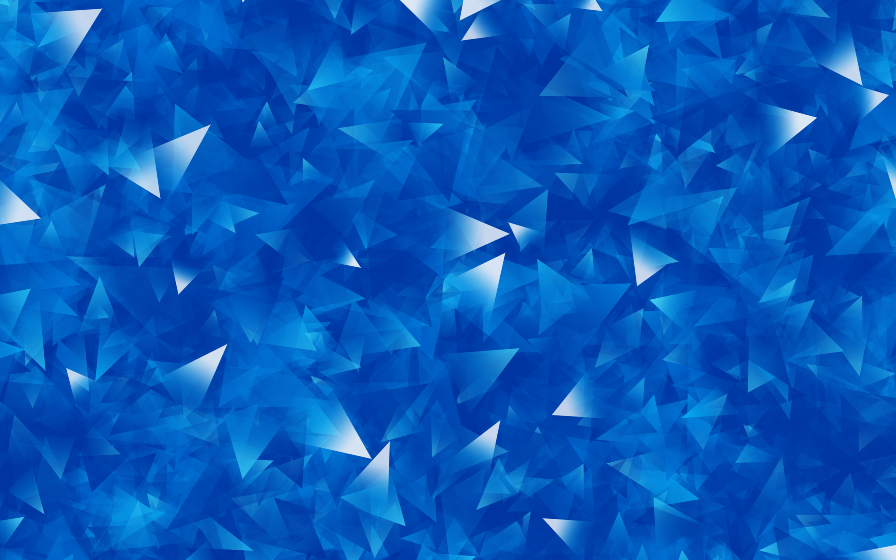
This background is drawn by a Shadertoy shader. Its source:

```glsl
const float TAU = 6.2831853;
const vec3 DEEP = vec3(0.0, 0.205, 0.63);
const vec3 AZURE = vec3(0.0, 0.42, 0.82);
const vec3 CYAN = vec3(0.03, 0.66, 0.93);
const vec3 AQUA = vec3(0.28, 0.82, 0.94);
const vec3 FROST = vec3(0.87, 0.91, 0.96);
const int BLUE_KIND = 0, GLOW_KIND = 1, FROST_KIND = 2;

vec3 hash3(vec2 p) {
    vec3 q = fract(p.xyx * vec3(0.1031, 0.1030, 0.0973));
    q += dot(q, q.yxz + 33.33);
    return fract((q.xxy + q.yzz) * q.zyx);
}

vec2 direction(float angle) {
    return vec2(cos(angle), sin(angle));
}

float cornerSlope(vec2 corner, vec2 offset) {
    return dot(direction(TAU * hash3(corner).x), offset);
}

float gradientNoise(vec2 p) {
    vec2 i = floor(p), f = p - i;
    vec2 u = f * f * f * (f * (f * 6.0 - 15.0) + 10.0);
    vec2 e = vec2(1.0, 0.0);
    float low = mix(cornerSlope(i, f), cornerSlope(i + e.xy, f - e.xy), u.x);
    float high = mix(cornerSlope(i + e.yx, f - e.yx), cornerSlope(i + e.xx, f - e.xx), u.x);
    return mix(low, high, u.y);
}

// Signed distance to the line a-b, positive on its left
float lineDistance(vec2 p, vec2 a, vec2 b) {
    vec2 e = normalize(b - a), d = p - a;
    return e.x * d.y - e.y * d.x;
}

// x: smooth coverage, y: 1 at the tip falling to 0 at the far side
vec2 shard(vec2 p, vec3 shape, float angle, float radius, float blur) {
    vec2 tip = radius * direction(angle);
    vec2 left = radius * mix(0.55, 1.0, shape.x) * direction(angle + mix(1.8, 2.5, shape.y));
    vec2 right = radius * mix(0.55, 1.0, shape.z) * direction(angle - mix(1.8, 2.5, shape.x));
    float back = lineDistance(p, left, right);
    float inside = min(back, min(lineDistance(p, tip, left), lineDistance(p, right, tip)));
    float height = lineDistance(tip, left, right);
    return vec2(smoothstep(-blur, blur, inside), clamp(back / height, 0.0, 1.0));
}

// Translucent dark or blue shard: rgb and opacity
vec4 blueTint(float fade, vec3 pick, float light) {
    if (pick.x < 0.46)
        return vec4(DEEP, mix(0.4, 1.0, pick.y) * mix(fade, 1.0, 0.15));
    vec3 tint = mix(AZURE, CYAN, smoothstep(0.65, 1.0, pick.x) * mix(0.5, 1.0, fade));
    return vec4(tint, mix(0.2, 1.0, pick.y) * light * mix(fade, 1.0, 0.25 * pick.z));
}

// Vivid cyan shard, present in part of the cells
vec4 glowTint(float fade, vec3 pick, float light) {
    vec3 tint = mix(CYAN, AQUA, smoothstep(0.25, 0.85, fade) * mix(0.2, 1.0, pick.z));
    float strength = mix(0.5, 1.0, pick.y) * mix(0.6, 1.1, light);
    return vec4(tint, step(pick.x, 0.36) * strength * mix(fade, 1.0, 0.1));
}

// Pale shard with a bright tip, present in part of the cells
vec4 frostTint(float fade, vec3 pick) {
    vec3 tint = mix(CYAN, FROST, smoothstep(0.2, 0.75, fade));
    return vec4(tint, step(pick.x, 0.56) * mix(0.85, 1.0, pick.y) * smoothstep(0.0, 0.75, fade));
}

vec4 shardTint(int kind, float fade, vec3 pick, float light) {
    if (kind == FROST_KIND) return frostTint(fade, pick);
    if (kind == GLOW_KIND) return glowTint(fade, pick, light);
    return blueTint(fade, pick, light);
}

// One shard per jittered cell of a turned grid
vec3 paintLayer(vec3 color, vec2 p, float size, float seed, vec2 radii, float light, int kind) {
    vec2 axis = direction(seed * 1.7);
    vec2 q = mat2(axis.x, axis.y, -axis.y, axis.x) * p / size + seed * 7.31;
    float blur = 0.5 / (iResolution.y * size);
    for (int y = -1; y <= 1; y++)
    for (int x = -1; x <= 1; x++) {
        vec2 id = floor(q) + vec2(x, y);
        vec3 place = hash3(id + seed * 31.7);
        vec3 shape = hash3(id + seed * 17.3 + 57.0);
        vec3 pick = hash3(id + seed * 11.9 + 113.0);
        float radius = mix(radii.x, radii.y, fract(pick.z * 7.0 + shape.y));
        vec2 s = shard(q - id - place.xy, shape, TAU * place.z, radius, blur);
        vec4 tint = shardTint(kind, s.y, pick, light);
        color = mix(color, tint.rgb, s.x * clamp(tint.a, 0.0, 1.0));
    }
    return color;
}

void mainImage(out vec4 fragColor, in vec2 fragCoord) {
    vec2 p = fragCoord / iResolution.y;

    // Broad pools of light and shade
    float glow = gradientNoise(p * 4.0 + 4.7);
    float light = clamp(0.8 + 1.3 * glow, 0.25, 1.3);
    vec3 color = mix(DEEP, AZURE, clamp(0.15 + 0.6 * glow, 0.0, 0.5));

    // Overlapping blue shards of mixed sizes, with vivid ones between
    for (int i = 0; i < 14; i++) {
        float seed = float(i) + 1.0;
        float size = mix(0.20, 0.055, fract(seed * 0.618));
        color = paintLayer(color, p, size, seed, vec2(0.4, 1.0), light, BLUE_KIND);
        if (i % 3 == 1)
            color = paintLayer(color, p, size * 0.7 + 0.035, seed + 40.0, vec2(0.3, 0.85), light, GLOW_KIND);
    }

    // Sparse bright shards on top
    color = paintLayer(color, p, 0.2, 23.0, vec2(0.2, 0.58), 1.0, FROST_KIND);
    fragColor = vec4(color, 1.0);
}
```
